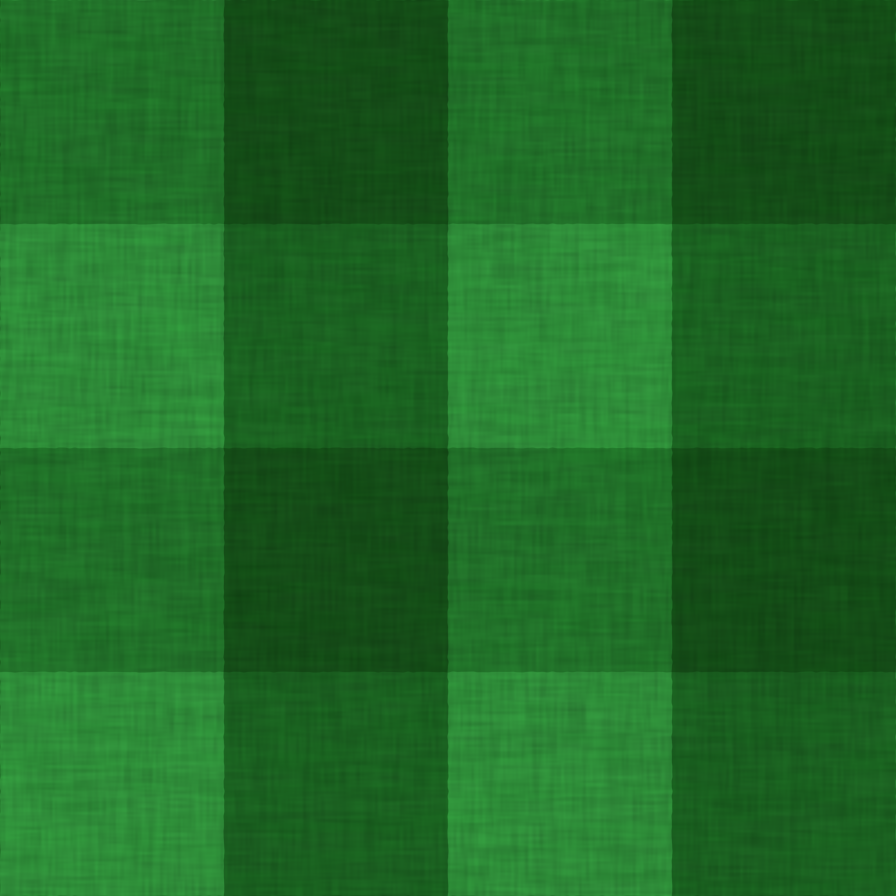
Write a WebGL 1 fragment shader that draws this pattern.

```glsl
precision highp float;
// Green buffalo check on linen: two wide bands each way, crossed by fine irregular threads.
uniform vec2 u_resolution;

float hash(vec2 p) {
  vec3 q = fract(vec3(p.xyx) * 0.1031);
  q += dot(q, q.yzx + 33.33);
  return fract((q.x + q.y) * q.z);
}

float noise(vec2 p) {
  vec2 i = floor(p), f = fract(p);
  f = f * f * (3.0 - 2.0 * f);
  return mix(mix(hash(i), hash(i + vec2(1.0, 0.0)), f.x),
             mix(hash(i + vec2(0.0, 1.0)), hash(i + vec2(1.0, 1.0)), f.x), f.y);
}

// Streaks along x, from fine short fibres to thicker slubs, centred on zero
float threads(vec2 p) {
  return 0.5 * noise(p * vec2(30.0, 250.0))
       + 0.3 * noise(p * vec2(14.0, 120.0) + 37.0)
       + 0.2 * noise(p * vec2(55.0, 400.0) + 71.0) - 0.5;
}

// 1 in the first half of each period, 0 in the second, with smoothed edges
float band(float x, float blur) {
  float edgeDistance = 0.125 - abs(fract(x * 2.0) * 0.5 - 0.125);
  float wrapped = max(edgeDistance, abs(fract(x * 2.0) * 0.5 - 0.125) - 0.375 + 0.0);
  return smoothstep(-blur, blur, wrapped);
}

void main() {
  vec2 uv = gl_FragCoord.xy / u_resolution;
  float blur = 0.75 / min(u_resolution.x, u_resolution.y);

  // Band edges waver slightly from thread to thread
  vec2 wobble = 0.0012 * (vec2(noise(vec2(uv.y * 180.0, 3.0)),
                               noise(vec2(uv.x * 180.0, 9.0))) - 0.5);
  float warp = band(uv.x + wobble.x, blur);
  float weft = band(uv.y + wobble.y, blur);

  // Crossing bands give four greens
  vec3 darkRow = mix(vec3(0.078, 0.300, 0.088), vec3(0.128, 0.440, 0.158), warp);
  vec3 lightRow = mix(vec3(0.102, 0.376, 0.124), vec3(0.180, 0.545, 0.220), warp);
  vec3 color = mix(darkRow, lightRow, weft);

  // Woven threads and broad, faint unevenness in the dye
  float weave = threads(uv) + threads(uv.yx + 5.3);
  float dye = noise(uv * 7.0 + 11.0) - 0.5;
  color *= 1.0 + 0.19 * weave + 0.04 * dye;
  color.rb += 0.012 * (noise(uv * vec2(25.0, 90.0) + 50.0) - 0.5);

  gl_FragColor = vec4(clamp(color, 0.0, 1.0), 1.0);
}
```
